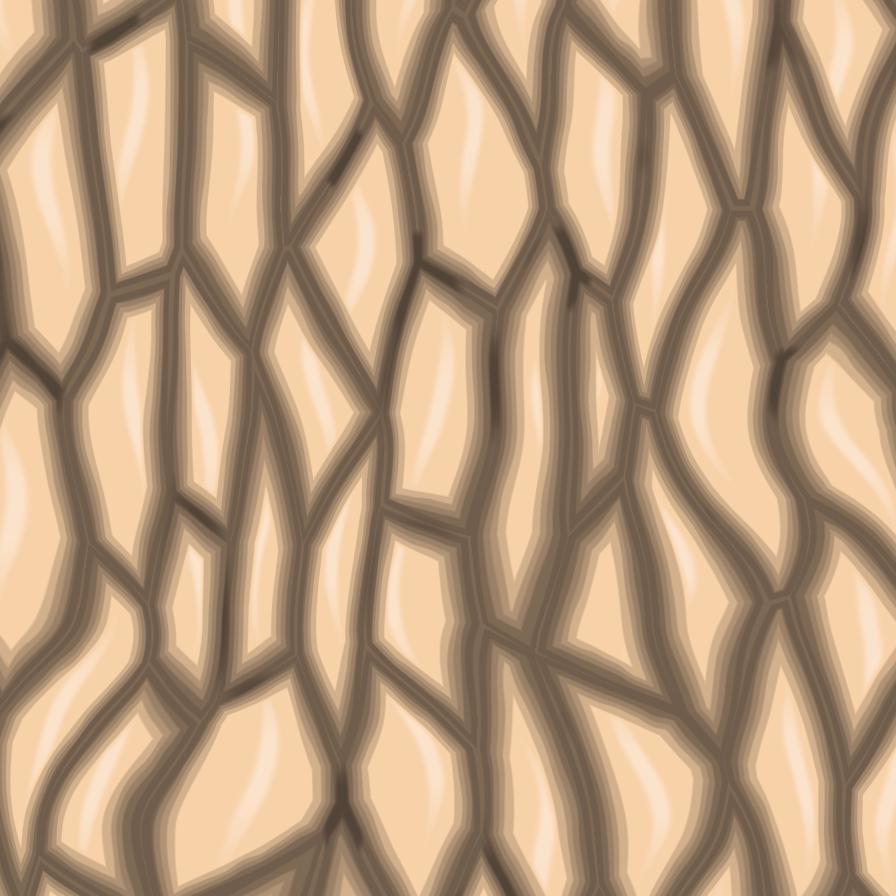
A three.js fragment shader for this texture:

```glsl
// Painted bark: tall wavy flame-shaped plates, pale inside, split by brown grooves.
varying vec2 vUv;

const vec2 PLATE_SCALE = vec2(7.6, 2.75); // plates are much taller than wide
const float ROW_STEP = 0.6;               // close rows make pointed tips

const vec3 CRACK     = vec3(0.31, 0.255, 0.21);
const vec3 LINE      = vec3(0.43, 0.355, 0.29);
const vec3 GROOVE    = vec3(0.495, 0.412, 0.335);
const vec3 SHADE     = vec3(0.605, 0.500, 0.405);
const vec3 TAN       = vec3(0.690, 0.575, 0.460);
const vec3 SAND      = vec3(0.825, 0.692, 0.550);
const vec3 PEACH     = vec3(0.970, 0.820, 0.660);
const vec3 HIGHLIGHT = vec3(0.985, 0.890, 0.795);

float hash(vec2 p) {
  return fract(sin(dot(p, vec2(127.1, 311.7))) * 43758.5);
}

float noise(vec2 p) {
  vec2 i = floor(p);
  vec2 f = fract(p);
  f = f * f * (3.0 - 2.0 * f);
  float low = mix(hash(i), hash(i + vec2(1.0, 0.0)), f.x);
  float high = mix(hash(i + vec2(0.0, 1.0)), hash(i + vec2(1.0, 1.0)), f.x);
  return mix(low, high, f.y);
}

// Sways the plates sideways, more strongly along their height.
vec2 sway(vec2 p, float amount) {
  float broad = noise(p * vec2(2.6, 4.2) + 3.7) - 0.5;
  float fine = noise(p * vec2(6.0, 9.0) + 21.3) - 0.5;
  float lift = noise(p * vec2(5.0, 2.0) + 41.9) - 0.5;
  return p + amount * vec2(broad + 0.28 * fine, 0.6 * lift);
}

// Grid cell near q; alternate rows are shifted by half a plate.
vec2 cellNear(vec2 q, vec2 offset) {
  float row = floor(q.y / ROW_STEP) + offset.y;
  float shift = 0.5 * mod(row, 2.0);
  return vec2(floor(q.x - shift) + offset.x + shift, row);
}

vec2 plateCentre(vec2 cell, float jitter) {
  vec2 random = vec2(hash(cell + 5.3), hash(cell + 17.9)) - 0.5;
  return (cell + 0.5 + jitter * random) * vec2(1.0, ROW_STEP);
}

// Returns the canvas distance to the plate edge, plus its cell and offset.
float plateEdge(vec2 q, float jitter, out vec2 plate, out vec2 toCentre) {
  float nearest = 100.0;
  for (int j = -2; j <= 2; j++) {
    for (int i = -2; i <= 2; i++) {
      vec2 cell = cellNear(q, vec2(float(i), float(j)));
      vec2 r = plateCentre(cell, jitter) - q;
      if (dot(r, r) < nearest) {
        nearest = dot(r, r);
        plate = cell;
        toCentre = r;
      }
    }
  }
  float edge = 1.0;
  for (int j = -2; j <= 2; j++) {
    for (int i = -2; i <= 2; i++) {
      vec2 cell = cellNear(q, vec2(float(i), float(j)));
      vec2 r = plateCentre(cell, jitter) - q;
      vec2 across = r - toCentre;
      if (dot(across, across) > 0.0001) {
        float d = 0.5 * dot(r + toCentre, across) / length(across * PLATE_SCALE);
        edge = min(edge, d);
      }
    }
  }
  return edge;
}

// Lays one coat of paint where the depth passes a level.
vec3 coat(vec3 under, vec3 paint, float depth, float level) {
  return mix(under, paint, smoothstep(level - 0.0013, level + 0.0013, depth));
}

void main() {
  vec2 p = sway(vUv, 0.115);
  vec2 plate;
  vec2 toCentre;
  float edge = plateEdge(p * PLATE_SCALE, 0.72, plate, toCentre);
  vec2 local = toCentre / PLATE_SCALE;

  // Uneven shading: each plate and each side gets its own band width.
  float side = clamp(local.x * 18.0, -1.0, 1.0) * (hash(plate + 2.1) - 0.5);
  float spread = mix(0.80, 1.22, hash(plate + 8.4)) + 0.45 * side;
  float wobble = noise(vUv * vec2(48.0, 20.0)) - 0.5;
  float depth = edge / spread + 0.0032 * wobble;

  // Stepped coats from groove to plate face.
  vec3 colour = coat(GROOVE, SHADE, depth, 0.0122);
  colour = coat(colour, TAN, depth, 0.0178);
  colour = coat(colour, SAND, depth + 0.002 * wobble, 0.0232);
  colour = coat(colour, PEACH, depth - 0.002 * wobble, 0.0305);

  // Tapered pale streak along the face.
  float taper = 1.0 - smoothstep(0.02, 0.13, abs(local.y + 0.02));
  float bend = local.x + 0.012 * sin(local.y * 24.0 + 6.0 * hash(plate));
  float streak = 1.0 - smoothstep(0.25, 1.0, abs(bend) / (0.003 + 0.012 * taper));
  float face = smoothstep(0.030, 0.037, depth);
  colour = mix(colour, HIGHLIGHT, streak * taper * face);

  // Brush lines inside the groove, wandering beside its middle.
  float wander = 0.0085 * noise(vUv * vec2(9.0, 6.0) + plate * 3.1);
  float brush = 1.0 - smoothstep(0.0025, 0.0047, abs(edge - wander));
  colour = mix(colour, LINE, 0.8 * brush);

  // Short, soft, almost black cracks.
  float patches = smoothstep(0.70, 0.82, noise(vUv * vec2(12.0, 8.0) + 60.4));
  float crack = patches * (1.0 - smoothstep(0.003, 0.0085, edge + 0.003 * wobble));
  colour = mix(colour, CRACK, 0.9 * crack);

  gl_FragColor = vec4(colour, 1.0);
}
```
